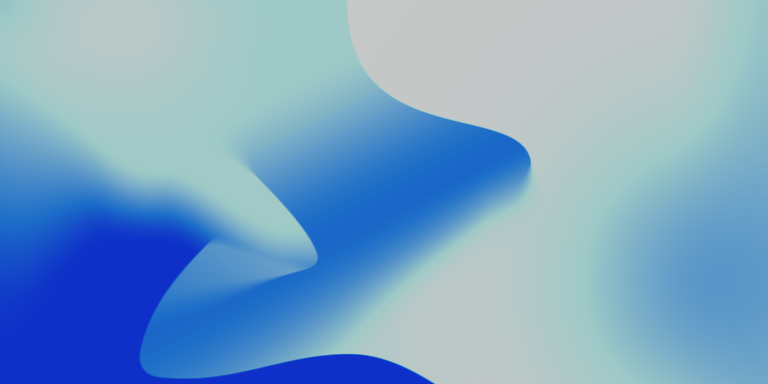
Write a Shadertoy shader that draws this background.

```glsl
// Draws soft folded sheets of silk in deep blue, teal and pale grey.

// Tone 0..1 to colour: deep blue, blue, sky, teal, grey
vec3 palette(float tone) {
    const vec3 DEEP = vec3(0.055, 0.19, 0.785);
    const vec3 BLUE = vec3(0.11, 0.43, 0.785);
    const vec3 SKY  = vec3(0.37, 0.60, 0.785);
    const vec3 TEAL = vec3(0.62, 0.79, 0.78);
    const vec3 GREY = vec3(0.775, 0.78, 0.78);
    float t = clamp(tone, 0.0, 1.0) * 4.0;
    vec3 c = mix(DEEP, BLUE, clamp(t, 0.0, 1.0));
    c = mix(c, SKY, clamp(t - 1.0, 0.0, 1.0));
    c = mix(c, TEAL, clamp(t - 2.0, 0.0, 1.0));
    return mix(c, GREY, clamp(t - 3.0, 0.0, 1.0));
}

vec2 bezier(vec2 a, vec2 b, vec2 c, vec2 d, float t) {
    float s = 1.0 - t;
    return s * s * s * a + 3.0 * s * s * t * b + 3.0 * s * t * t * c + t * t * t * d;
}

// The x of a falling curve at height y, found by bisection
float curveX(vec2 a, vec2 b, vec2 c, vec2 d, float y) {
    float low = 0.0, high = 1.0;
    for (int i = 0; i < 18; i++) {
        float t = 0.5 * (low + high);
        if (bezier(a, b, c, d, t).y > y) low = t; else high = t;
    }
    return bezier(a, b, c, d, 0.5 * (low + high)).x;
}

// Rounded intersection of two distances
float smoothMin(float a, float b, float k) {
    float h = max(k - abs(a - b), 0.0) / k;
    return min(a, b) - 0.25 * h * h * k;
}

// Coverage with a chosen blur, never sharper than a pixel
float cover(float dist, float blur) {
    float w = max(blur, fwidth(dist));
    return smoothstep(-w, w, dist);
}

float glow(vec2 p, vec2 centre, vec2 radius) {
    vec2 q = (p - centre) / radius;
    return exp(-dot(q, q));
}

// Left sheet: deep blue below, rising to teal with a pale glow
float leftTone(vec2 p) {
    float bend = smoothstep(0.42, 0.75, p.x);
    float low = 0.1 + 0.26 * smoothstep(0.0, 0.28, p.x) - 0.18 * bend;
    float high = mix(1.0, 0.57, smoothstep(-0.1, 0.4, p.x)) - 0.15 * bend;
    return 0.76 * smoothstep(low, high, p.y)
        + 0.16 * glow(p, vec2(0.33, 0.93), vec2(0.4, 0.2))
        - 0.12 * glow(p, vec2(0.0, 1.0), vec2(0.12));
}

// Right sheet: pale grey around a blue hollow
float rightTone(vec2 p) {
    float hollow = glow(p, vec2(1.875, 0.27), vec2(0.42));
    return 1.0 - 0.52 * hollow - 0.27 * smoothstep(1.72, 2.02, p.x) * (1.0 - hollow);
}

// Ribbon: blue along its slanted axis, lighter on both sides
float ribbonTone(vec2 p, float axisDist) {
    float width = mix(0.5, 0.2, clamp((p.x - 0.5) / 0.7, 0.0, 1.1));
    return 0.22 + 0.53 * smoothstep(0.03, 0.45, axisDist)
        + 0.63 * smoothstep(-0.02, width, -axisDist);
}

void mainImage(out vec4 fragColor, in vec2 fragCoord) {
    vec2 p = fragCoord / iResolution.xy * vec2(2.0, 1.0);
    float sheet = leftTone(p);
    float axisDist = (p.y - 0.35 - 0.5 * (p.x - 0.86)) * 0.894;

    // Ribbon passing into the pale sheet, crisp above the tip and soft below
    float paleEdge = curveX(vec2(0.904, 1.0), vec2(0.9, 0.6),
                            vec2(1.36, 0.74), vec2(1.383, 0.578), p.y);
    float pale = cover(p.x - paleEdge, 0.6 * max(0.578 - p.y, 0.0));
    float ridge = smoothstep(0.08, 0.26, -axisDist) * smoothstep(0.85, 1.32, p.x);
    float ribbon = mix(ribbonTone(p, axisDist), rightTone(p), max(pale, ridge));

    // Outline of the ribbon at its left and bottom
    float leftEdge = curveX(vec2(0.573, 0.396), vec2(0.44, 0.27),
                            vec2(0.345, 0.15), vec2(0.36, -0.02), p.y);
    float past = max(p.x - 0.911, 0.0);
    float bottom = 0.046 + 0.032 * sin((p.x - 0.695) * 7.3) - 0.9 * past * past;
    float ribbonMask = cover(smoothMin(p.x - leftEdge, p.y - bottom, 0.06), 0.0);
    ribbonMask = max(ribbonMask, smoothstep(0.39, 0.4, p.y));

    // Folded flap of the left sheet with its shaded underside
    float flapEdge = curveX(vec2(0.547, 0.66), vec2(0.7, 0.51),
                            vec2(0.86, 0.36), vec2(0.825, 0.295), p.y);
    float flapBase = 0.22 + 0.285 * (p.x - 0.52);
    float blur = 0.2 * smoothstep(0.52, 0.75, p.y)
        + 0.05 * (1.0 - smoothstep(0.5, 0.78, p.x)) * (1.0 - smoothstep(0.3, 0.4, p.y));
    float flapMask = cover(smoothMin(flapEdge - p.x, p.y - flapBase, 0.03), blur);
    float crease = 0.396 - 0.33 * max(p.x - 0.573, 0.0);
    float underside = 0.42 + 0.5 * (p.x - 0.52) + 0.6 * (p.y - 0.3);
    float flap = mix(underside, sheet, smoothstep(-0.04, -0.006, p.y - crease));

    float tone = mix(sheet, mix(ribbon, flap, flapMask), ribbonMask);
    fragColor = vec4(palette(tone), 1.0);
}
```
